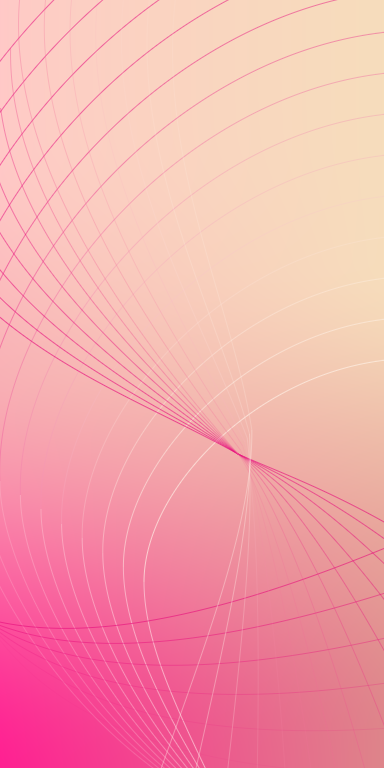
Reproduce this background procedurally as a WebGL 1 fragment shader.

```glsl
precision highp float;
// Peach to hot pink gradient crossed by three families of thin curves.
// Each family blends the control points of a cubic Bezier from line to line;
// the canvas measures 384 by 768 units, with y pointing down.
uniform vec2 u_resolution;

const vec3 MAGENTA = vec3(0.90, 0.03, 0.48);
const vec3 ROSE = vec3(0.95, 0.62, 0.76);
const vec3 CREAM = vec3(1.0, 0.95, 0.91);

vec2 bezier(vec2 a, vec2 b, vec2 c, vec2 d, float t) {
  float s = 1.0 - t;
  return s * s * s * a + 3.0 * s * t * (s * b + t * c) + t * t * t * d;
}

// Coverage of a thin curve whose y grows steadily from a to d
float stroke(vec2 p, vec2 a, vec2 b, vec2 c, vec2 d) {
  if (p.y < a.y || p.y >= d.y) return 0.0;
  float t = 0.5, stepSize = 0.25;
  for (int n = 0; n < 9; n++) {
    t += bezier(a, b, c, d, t).y < p.y ? stepSize : -stepSize;
    stepSize *= 0.5;
  }
  float s = 1.0 - t;
  vec2 tangent = s * s * (b - a) + 2.0 * s * t * (c - b) + t * t * (d - c);
  vec2 offset = p - bezier(a, b, c, d, t);
  float dist = abs(offset.x * tangent.y - offset.y * tangent.x) / max(length(tangent), 0.001);
  float soft = max(384.0 / u_resolution.x, 1.0);
  return 0.58 * clamp(1.0 - dist / soft, 0.0, 1.0);
}

vec3 background(vec2 uv) {
  float v = uv.y;
  vec3 left = mix(vec3(1.0, 0.785, 0.78), vec3(0.97, 0.68, 0.70), smoothstep(0.17, 0.58, v));
  left = mix(left, vec3(1.0, 0.12, 0.57), smoothstep(0.47, 1.03, v));
  vec3 right = mix(vec3(0.965, 0.865, 0.735), vec3(0.915, 0.67, 0.62), smoothstep(0.34, 0.72, v));
  right = mix(right, vec3(0.87, 0.52, 0.54), smoothstep(0.6, 0.97, v));
  float across = pow(uv.x, mix(0.72, 1.0, smoothstep(0.1, 0.65, v)));
  return mix(left, right, across);
}

// Wide arcs, cream inside and magenta outside
vec3 drawArcs(vec3 color, vec2 p) {
  for (int n = 0; n < 14; n++) {
    float i = float(n);
    vec2 turn = vec2(144.0 - 20.6 * i, 582.0 - 14.5 * i);
    float upper = stroke(p, vec2(400.0, 359.0 - 41.0 * i), vec2(265.0 - 11.5 * i, 366.0 - 40.0 * i),
                         vec2(turn.x - 0.9 * i, 485.0 - 25.2 * i), turn);
    float lower = stroke(p, turn, vec2(turn.x, 640.0 - 12.0 * i),
                         vec2(175.0 - 15.5 * i, 705.0 - 2.0 * i), vec2(210.0 - 4.8 * i, 778.0));
    vec3 ink = mix(CREAM, ROSE, smoothstep(2.5, 5.0, i));
    ink = mix(ink, MAGENTA, smoothstep(4.0, 9.5, i));
    float strength = max(1.15 - 0.25 * i, 0.35) + 0.6 * smoothstep(4.0, 11.0, i);
    color = mix(color, ink, upper * strength);
    float tail = n < 10 ? max(1.1 - 0.1 * i, 0.35) : 0.0;
    color = mix(color, vec3(1.0, 0.85, 0.88), lower * tail);
  }
  return color;
}

// Shallow sweeps along the bottom, solved along x
vec3 drawSweeps(vec3 color, vec2 p) {
  for (int n = 0; n < 6; n++) {
    float j = float(n);
    float line = stroke(p.yx, vec2(621.0 + 2.5 * j, -5.0), vec2(645.0 + 17.0 * j, 100.0 - 7.0 * j),
                        vec2(608.0 + 33.0 * j, 240.0 - 7.0 * j), vec2(546.0 + 45.5 * j, 390.0));
    color = mix(color, MAGENTA, line * max(1.0 - 0.2 * j, 0.1));
  }
  return color;
}

// Twisted ribbon that gathers at a knot and fans out again
vec3 drawRibbon(vec3 color, vec2 p) {
  for (int n = 0; n < 14; n++) {
    float k = float(n);
    float s = min(k / 7.0, 1.0);
    float bend = mix(s, s * s, 0.62);
    float g = max(k - 7.0, 0.0);
    vec2 knot = vec2(238.0 + 2.3 * g, 454.0 - 4.0 * g);
    float upper = stroke(p, mix(vec2(-30.0, 290.0), vec2(22.0, -20.0), bend) + vec2(26.0 * g, 0.0),
                         mix(vec2(50.0, 370.0), vec2(-5.0, 150.0), bend) + vec2(26.0 * g, 0.0),
                         mix(vec2(150.0, 405.0), vec2(130.0, 330.0), bend) + vec2(17.0, -5.0) * g, knot);
    float lower = stroke(p, knot, mix(vec2(285.0, 475.0), vec2(262.0, 484.0), bend) + vec2(-1.5, 6.0) * g,
                         mix(vec2(350.0, 497.0), vec2(315.0, 640.0), bend) - vec2(18.0 * g, 0.0),
                         mix(vec2(440.0, 556.0), vec2(355.0, 870.0), bend) - vec2(33.0, 15.0) * g);
    vec3 ink = mix(MAGENTA, vec3(0.95, 0.45, 0.60), smoothstep(3.0, 8.0, k));
    ink = mix(ink, CREAM, smoothstep(8.0, 12.0, k));
    float fade = mix(1.0, smoothstep(-300.0, 420.0, p.y), smoothstep(7.0, 12.0, k));
    color = mix(color, ink, upper * max(1.1 - 0.07 * k, 0.4) * fade);
    float fan = max(1.05 - 0.1 * k, 0.3) + 0.35 * smoothstep(9.5, 12.5, k);
    color = mix(color, ink, lower * fan);
  }
  return color;
}

void main() {
  vec2 uv = gl_FragCoord.xy / u_resolution;
  uv.y = 1.0 - uv.y;
  vec2 p = uv * vec2(384.0, 768.0);
  vec3 color = background(uv);
  color = drawArcs(color, p);
  color = drawSweeps(color, p);
  color = drawRibbon(color, p);
  gl_FragColor = vec4(color, 1.0);
}
```
